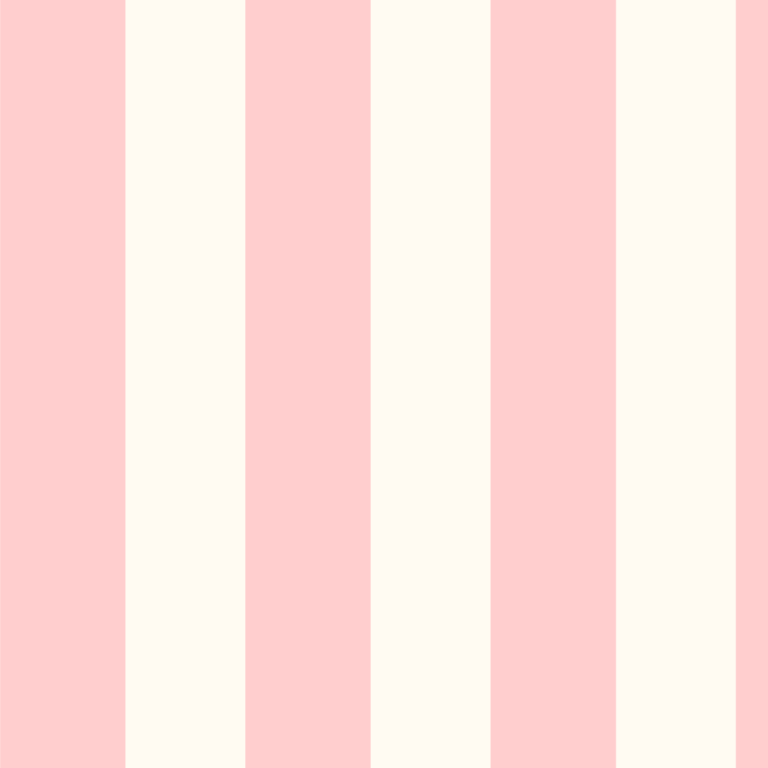
A three.js fragment shader for this pattern:

```glsl
varying vec2 vUv;

// Signed distance to the nearest vertical stripe, negative inside
float stripeDistance(float x, float period, float width) {
  float fromCentre = mod(x - 0.5 * width + 0.5 * period, period) - 0.5 * period;
  return abs(fromCentre) - 0.5 * width;
}

// Coverage of a shape whose edge fades over the given softness
float coverage(float dist, float softness) {
  return clamp(0.5 - dist / softness, 0.0, 1.0);
}

void main() {
  vec3 cream = vec3(1.0, 0.984, 0.949);
  vec3 pink = vec3(1.0, 0.808, 0.808);

  float period = 0.3194;
  float stripeWidth = 0.1633;
  float edgeSoftness = 0.00195;

  // Pink stripes over a cream ground, the first one starting at the left edge
  float stripe = coverage(stripeDistance(vUv.x, period, stripeWidth), edgeSoftness);
  gl_FragColor = vec4(mix(cream, pink, stripe), 1.0);
}
```
